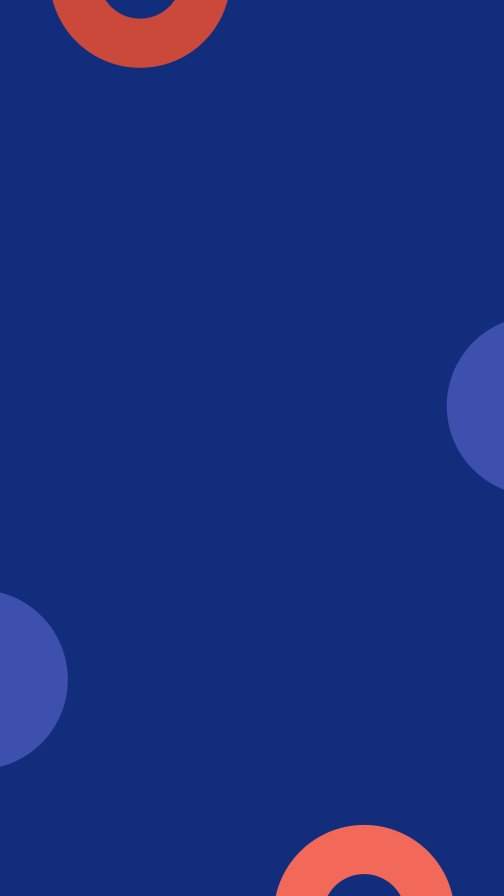
Write a WebGL 1 fragment shader that draws this background.

```glsl
precision highp float;

uniform vec2 u_resolution;

// Smooth coverage of a signed distance, one pixel wide
float coverage(float dist) {
  return clamp(0.5 - dist * u_resolution.x, 0.0, 1.0);
}

float disc(vec2 p, vec2 center, float radius) {
  return coverage(length(p - center) - radius);
}

float ring(vec2 p, vec2 center, float inner, float outer) {
  float middle = 0.5 * (inner + outer);
  return coverage(abs(length(p - center) - middle) - 0.5 * (outer - inner));
}

void main() {
  // Canvas widths, origin at the lower left
  vec2 p = gl_FragCoord.xy / u_resolution.x;
  float top = u_resolution.y / u_resolution.x;

  vec3 navy = vec3(0.07, 0.177, 0.484);
  vec3 indigo = vec3(0.24, 0.314, 0.68);
  vec3 brick = vec3(0.795, 0.285, 0.23);
  vec3 coral = vec3(0.953, 0.412, 0.349);

  // Discs cut by the side edges
  vec3 color = navy;
  color = mix(color, indigo, disc(p, vec2(1.065, 0.547 * top), 0.1785));
  color = mix(color, indigo, disc(p, vec2(-0.044, 0.2415 * top), 0.1785));

  // Rings cut by the top and bottom edges
  color = mix(color, brick, ring(p, vec2(0.278, top + 0.045), 0.082, 0.1795));
  color = mix(color, coral, ring(p, vec2(0.7225, -0.0385), 0.082, 0.1795));

  gl_FragColor = vec4(color, 1.0);
}
```
